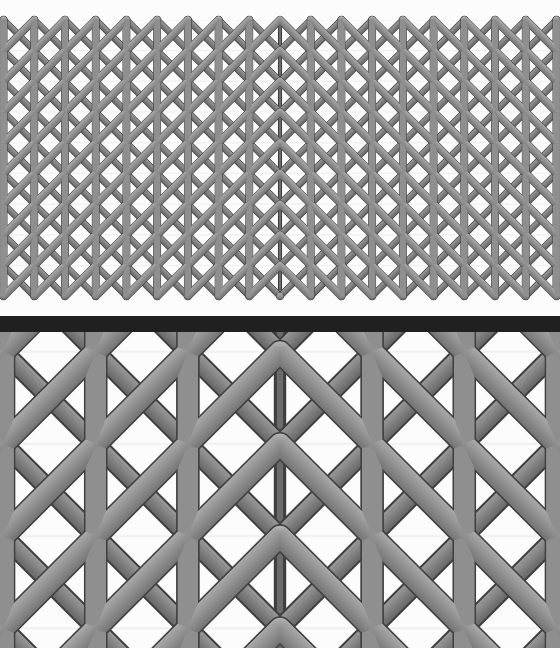
Top, the full canvas; bottom, a detail of the centre.
Give the GLSL for this pattern, as a Shadertoy shader.

```glsl
// Steel lattice fence: upright posts, front chevron rods and rear rods mirrored about the centre.

const float SPACING = 0.0972;          // node spacing relative to canvas height
const vec2 CELLS = vec2(9.0, 9.0);     // cells on each side of the axis, cells upward
const vec3 PAPER = vec3(0.99);
const float RIM_TONE = 0.25;

// Offset from the nearest upright whose column lies between first and last.
vec2 postOffset(vec2 p, float first, float last) {
    float column = clamp(round(p.x), first, last);
    return p - vec2(column, clamp(p.y, 0.0, CELLS.y));
}

// Offset from the nearest rod falling away from the axis, with round ends.
vec2 diagonalOffset(vec2 p) {
    float index = clamp(round(p.x + p.y), 0.0, CELLS.x + CELLS.y);
    float along = 0.5 * (p.x - p.y + index);
    along = clamp(along, max(0.0, index - CELLS.y), min(CELLS.x, index));
    return p - vec2(along, index - along);
}

// Lays a shaded cylinder over the colour wherever it rises above earlier rods.
void addRod(inout vec3 color, inout float top, vec2 offset, float radius,
            float depth, float tone, float rim, float pixel) {
    float dist = length(offset);
    float coverage = 1.0 - smoothstep(-0.6 * pixel, 0.6 * pixel, dist - radius);
    float height = depth + sqrt(max(radius * radius - dist * dist, 0.0));
    float visible = coverage * smoothstep(-0.3 * pixel, 0.3 * pixel, height - top);

    // Light from above, with a dark contour along the silhouette.
    float shade = tone + 0.17 * offset.y / radius;
    float contour = smoothstep(-0.5 * pixel, 0.5 * pixel, dist - radius + rim);
    shade = mix(shade, RIM_TONE, contour);

    color = mix(color, vec3(shade), visible);
    top = max(top, mix(-1.0, height, step(0.5, coverage)));
}

void mainImage(out vec4 fragColor, in vec2 fragCoord) {
    float pixel = 1.0 / (iResolution.y * SPACING);
    vec2 p = (fragCoord - 0.5 * iResolution.xy) * pixel;
    p.y += 0.5 * CELLS.y;
    p.x = abs(p.x);

    vec3 color = PAPER;
    float top = -1.0;

    // Faint horizontal wires behind the lattice.
    float wire = 1.0 - smoothstep(0.0, 0.012 + pixel, abs(p.y - round(p.y)));
    wire *= step(p.x, CELLS.x) * step(abs(p.y - 0.5 * CELLS.y), 0.5 * CELLS.y);
    color -= 0.05 * wire;

    // Slim central upright, then the rear rods.
    addRod(color, top, postOffset(p, 0.0, 0.0), 0.068, -0.5, 0.42, 0.034, pixel);
    vec2 rear = diagonalOffset(vec2(p.x, CELLS.y - p.y));
    addRod(color, top, vec2(rear.x, -rear.y), 0.108, -0.3, 0.50, 0.022, pixel);

    // Uprights and front rods share a plane, so their crossings are mitred.
    addRod(color, top, postOffset(p, 1.0, CELLS.x), 0.128, 0.0, 0.56, 0.017, pixel);
    addRod(color, top, diagonalOffset(p), 0.130, 0.0, 0.56, 0.017, pixel);

    fragColor = vec4(color, 1.0);
}
```
